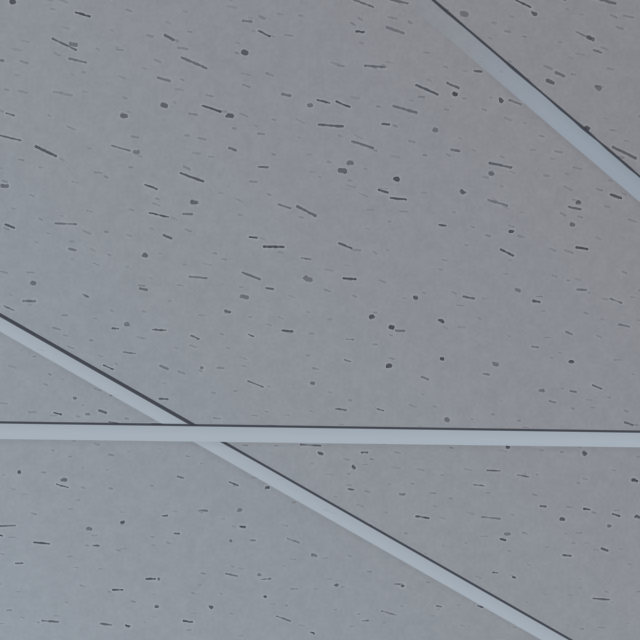
This texture is drawn by a three.js fragment shader. Its source:

```glsl
// Draws a suspended ceiling: fissured mineral tiles divided by pale metal rails.
varying vec2 vUv;

const vec3 WARM_TILE = vec3(0.525, 0.528, 0.548);
const vec3 COOL_TILE = vec3(0.575, 0.610, 0.645);
const vec3 RAIL = vec3(0.645, 0.685, 0.725);
const vec3 FAR_RAIL = vec3(0.575, 0.615, 0.660);
const vec3 SHADOW = vec3(0.21, 0.22, 0.25);
const float SOFT = 0.0014;

float hash(vec2 p) {
  vec3 q = fract(vec3(p.xyx) * 0.1031);
  q += dot(q, q.yzx + 33.33);
  return fract((q.x + q.y) * q.z);
}

float noise(vec2 p) {
  vec2 i = floor(p);
  vec2 f = fract(p);
  f = f * f * (3.0 - 2.0 * f);
  float low = mix(hash(i), hash(i + vec2(1.0, 0.0)), f.x);
  float high = mix(hash(i + vec2(0.0, 1.0)), hash(i + 1.0), f.x);
  return mix(low, high, f.y);
}

// Signed distance to the line through a and b, positive above it.
float aboveLine(vec2 p, vec2 a, vec2 b) {
  vec2 along = normalize(b - a);
  return dot(p - a, vec2(-along.y, along.x));
}

float capsule(vec2 p, vec2 halfAxis) {
  float t = clamp(dot(p, halfAxis) / dot(halfAxis, halfAxis), -1.0, 1.0);
  return length(p - halfAxis * t);
}

// Scattered slits: x is the dark hollow, y the pale rim around it.
vec2 slits(vec2 p, float cell, float chance, vec2 lengths, float width, float seed) {
  vec2 result = vec2(0.0);
  vec2 home = floor(p / cell);
  float wobble = (noise(p * 230.0 + seed) - 0.5) * width * 0.8;
  for (int y = -1; y <= 1; y++) {
    for (int x = -1; x <= 1; x++) {
      vec2 id = home + vec2(float(x), float(y));
      vec2 key = id + seed;
      if (hash(key + 5.7) > chance) continue;
      vec2 jitter = vec2(hash(key + 11.3), hash(key + 27.9));
      vec2 center = (id + 0.05 + 0.9 * jitter) * cell;
      float size = hash(key + 41.1);
      float angle = -0.12 - 0.20 * center.y + 0.45 * (hash(key + 63.7) - 0.5);
      float perspective = mix(0.65, 1.1, center.y);
      float reach = mix(lengths.x, lengths.y, size * size) * perspective;
      vec2 axis = reach * vec2(cos(angle), sin(angle));
      float d = capsule(p - center, axis) + wobble;
      float w = width * mix(0.7, 1.2, hash(key + 82.3)) * perspective;
      float depth = mix(0.45, 1.0, hash(key + 97.1));
      float hollow = 1.0 - smoothstep(w - SOFT, w + SOFT, d);
      float rim = 1.0 - smoothstep(w, w + 0.005, d);
      result = max(result, depth * vec2(hollow, rim));
    }
  }
  return vec2(result.x, result.y * (1.0 - result.x));
}

vec3 carve(vec3 color, vec2 slit, float strength) {
  color += 0.045 * strength * slit.y;
  return mix(color, SHADOW, strength * slit.x);
}

vec3 tile(vec2 p) {
  float coolness = clamp(0.92 - 0.5 * p.x - 0.45 * p.y, 0.0, 1.0);
  vec3 color = mix(WARM_TILE, COOL_TILE, coolness);
  color += 0.014 * (noise(p * 70.0) - 0.5) + 0.018 * (noise(p * 240.0) - 0.5);
  color = carve(color, slits(p, 0.031, 0.55, vec2(0.002, 0.007), 0.0015, 211.0), 0.24);
  color = carve(color, slits(p, 0.058, 0.58, vec2(0.005, 0.020), 0.0017, 17.0), 0.78);
  return carve(color, slits(p, 0.074, 0.40, vec2(0.001, 0.005), 0.0034, 103.0), 0.80);
}

// Paints a strip between two edges, with a dark gap along the upper one.
vec3 rail(vec3 base, vec3 paint, float top, float bottom, float gap, float opacity) {
  float contact = smoothstep(-0.012, 0.0, bottom) * (1.0 - smoothstep(0.0, 0.002, bottom));
  vec3 color = base * (1.0 - 0.035 * contact * opacity);
  float inside = smoothstep(-SOFT, SOFT, bottom) * (1.0 - smoothstep(-SOFT, SOFT, top));
  float sheen = 0.97 + 0.04 * smoothstep(0.0, 0.02, -top);
  color = mix(color, paint * sheen, inside * opacity);
  float seam = 1.0 - smoothstep(gap - SOFT, gap + SOFT, abs(top));
  return mix(color, SHADOW, seam * 0.85);
}

void main() {
  vec2 p = vUv;
  vec3 color = tile(p);

  // Distant rail, fading into the tile toward its upper end
  float farTop = aboveLine(p, vec2(0.677, 1.0), vec2(1.0, 0.724));
  float farBottom = aboveLine(p, vec2(0.630, 1.0), vec2(1.0, 0.684));
  float farGap = 0.0013 + 0.0012 * noise(p * 45.0);
  color = rail(color, FAR_RAIL, farTop, farBottom, farGap, smoothstep(0.60, 0.92, p.x));

  // Diagonal rail, passing beneath the level one
  float slantTop = aboveLine(p, vec2(0.0, 0.508), vec2(0.892, 0.0));
  float slantBottom = aboveLine(p, vec2(0.0, 0.482), vec2(0.846, 0.0));
  float slantGap = mix(0.0027, 0.0017, smoothstep(0.28, 0.42, p.x));
  color = rail(color, RAIL, slantTop, slantBottom, slantGap, 0.92);

  // Level rail
  float levelTop = aboveLine(p, vec2(0.0, 0.340), vec2(1.0, 0.3255));
  float levelBottom = aboveLine(p, vec2(0.0, 0.314), vec2(1.0, 0.301));
  color = rail(color, RAIL, levelTop, levelBottom, 0.0017, 1.0);

  gl_FragColor = vec4(color, 1.0);
}
```
